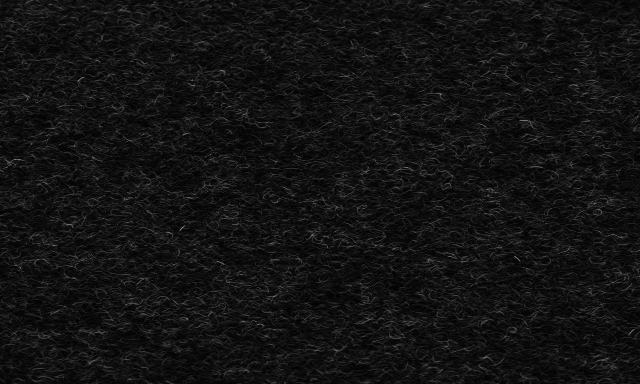
A Shadertoy shader for this texture:

```glsl
// Black wool felt: dim curled fibres over dark matted clumps, with a few pale strays.

float hash(vec2 p) {
    return fract(sin(dot(p, vec2(127.1, 311.7))) * 43758.5);
}

vec4 hash4(vec2 p) {
    return fract(sin(dot(p, vec2(127.1, 311.7)) + vec4(0.0, 1.3, 2.9, 4.1)) * 43758.5);
}

float noise(vec2 p) {
    vec2 i = floor(p), f = fract(p);
    f = f * f * (3.0 - 2.0 * f);
    return mix(mix(hash(i), hash(i + vec2(1, 0)), f.x),
               mix(hash(i + vec2(0, 1)), hash(i + vec2(1, 1)), f.x), f.y);
}

float fbm(vec2 p) {
    return 0.5 * noise(p) + 0.3 * noise(p * 2.1 + 7.0) + 0.2 * noise(p * 4.3 + 19.0);
}

// One curved hair: an arc through the origin, fading towards both ends
float fibre(vec2 p, float radius, float angle, float halfLength, float width) {
    vec2 dir = vec2(cos(angle), sin(angle));
    vec2 q = p + radius * dir;
    float dist = length(q);
    float along = radius * acos(clamp(dot(q, dir) / max(dist, 1e-4), -1.0, 1.0));
    float line = 1.0 - smoothstep(0.0, width, abs(dist - radius));
    return line * (1.0 - smoothstep(halfLength * 0.4, halfLength, along));
}

// Two random hairs per cell, gathered from the neighbouring cells
float fibreLayer(vec2 p, float cellSize, float seed, float width) {
    vec2 g = p / cellSize + seed * 3.7;
    vec2 cell = floor(g);
    float light = 0.0;
    for (int y = -1; y <= 1; y++)
    for (int x = -1; x <= 1; x++)
    for (int k = 0; k < 2; k++) {
        vec2 id = cell + vec2(x, y);
        vec2 key = id + 17.3 * seed + 5.7 * float(k);
        vec4 place = hash4(key);
        vec4 look = hash4(key + 41.7);
        float side = place.z < 0.6 ? 1.57 : -1.57;
        float angle = side + (look.x + look.y - 1.0) * 1.5;
        float radius = 0.27 + 1.5 * place.w * place.w;
        float halfLength = min(0.3 + 0.6 * look.z, 2.0 * radius);
        float shine = 0.022 + 0.085 * pow(look.w, 4.0) + 0.13 * pow(look.w, 50.0);
        light += shine * fibre(g - id - place.xy, radius, angle, halfLength, width / cellSize);
    }
    return light;
}

void mainImage(out vec4 fragColor, in vec2 fragCoord) {
    vec2 uv = fragCoord / iResolution.xy;
    vec2 p = fragCoord / iResolution.y;

    // Matted clumps, flattened by the low viewing angle
    float clump = smoothstep(0.2, 0.8, fbm(p * vec2(17.0, 31.0)));
    float patches = noise(p * vec2(4.0, 7.0) + 31.0);
    float relief = 0.58 + 0.68 * clump + 0.16 * patches;

    // Bend the hairs irregularly
    vec2 bent = p * vec2(1.0, 1.5);
    bent += 0.010 * (vec2(noise(p * 45.0), noise(p * 45.0 + 57.0)) - 0.5);

    // Slightly softer towards the near and far edges
    float blur = smoothstep(0.25, 0.5, abs(uv.y - 0.5));
    float width = max(0.0029, 0.9 / iResolution.y) * (1.0 + 0.3 * blur);

    float fibres = 0.0;
    for (int i = 0; i < 8; i++) {
        float n = float(i);
        fibres += fibreLayer(bent, 0.022 + 0.0036 * n, n + 1.0, width);
    }

    // Fine fuzz between the hairs
    float fuzz = noise(p * vec2(150.0, 260.0));
    float light = (0.012 + 0.022 * fuzz + fibres * (1.0 - 0.2 * blur)) * relief;

    // Sparse pale strays on top
    vec2 stray = p * vec2(1.0, 1.4) / 0.13;
    vec4 r = hash4(floor(stray) + 83.0);
    vec2 offset = fract(stray) - 0.35 - 0.3 * r.xy;
    float hair = fibre(offset, 0.1 + 0.4 * r.z, 1.57 + (r.x - 0.5) * 2.0, 0.13, 0.024);
    light += 0.4 * hair * step(0.91, r.w);

    light *= 0.85 + 0.15 * smoothstep(0.0, 0.12, uv.y);
    fragColor = vec4(light * vec3(1.0, 1.0, 1.025), 1.0);
}
```
